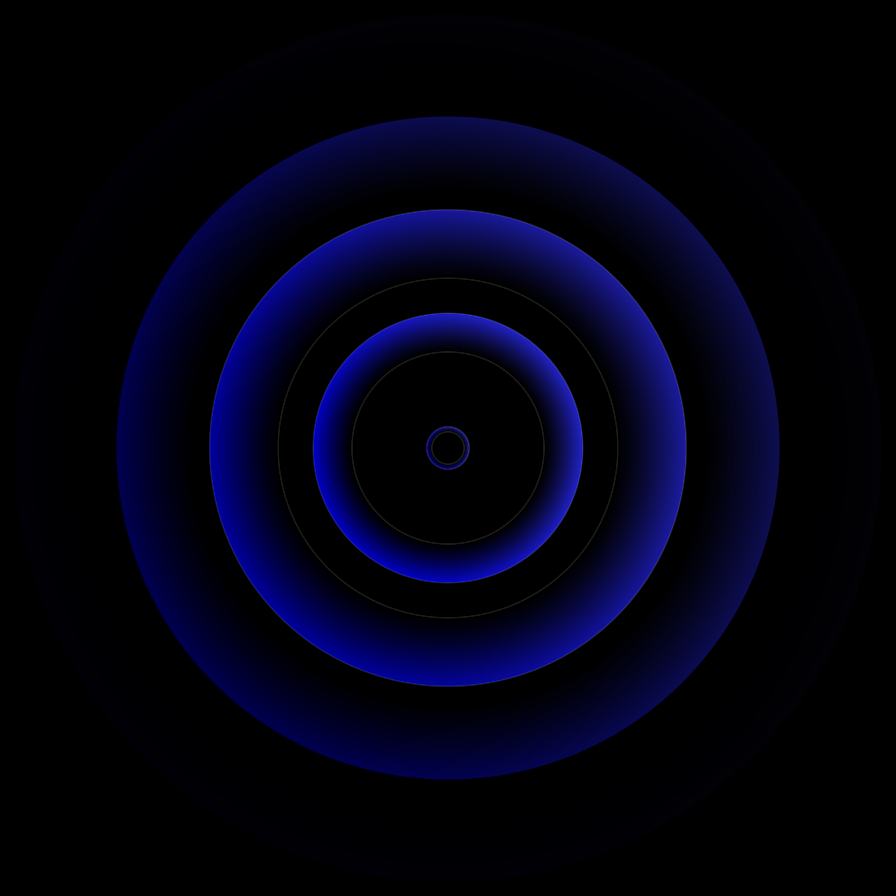
This background is drawn by a WebGL 2 fragment shader. Its source:

```glsl
#version 300 es
precision highp float;
// Concentric blue rings on black, each bright at its rim and fading inward.

uniform vec2 u_resolution;
out vec4 fragColor;

const int RING_COUNT = 5;
// Outer radius, inner radius, rim brightness
const vec3 RINGS[RING_COUNT] = vec3[](
    vec3(0.0238, 0.0180, 0.62),
    vec3(0.1505, 0.1072, 0.78),
    vec3(0.2660, 0.1895, 0.62),
    vec3(0.3700, 0.2850, 0.32),
    vec3(0.4840, 0.4000, 0.025)
);
const vec3 DEEP_BLUE = vec3(0.0, 0.0, 1.0);
const vec3 PALE_BLUE = vec3(0.17, 0.17, 1.0);
const vec3 HAIRLINE_GREY = vec3(0.11, 0.11, 0.09);
const vec3 RIM_GREY = vec3(0.10, 0.10, 0.08);

// Filled disc with a smooth edge
float disc(float dist, float radius, float blur) {
    return 1.0 - smoothstep(radius - blur, radius + blur, dist);
}

// Thin circle outline
float hairline(float dist, float radius, float width) {
    return 1.0 - smoothstep(0.3 * width, width, abs(dist - radius));
}

// Glow that rises from the inner radius and stops sharply at the outer one
float ringGlow(float dist, float inner, float outer, float blur) {
    float rise = clamp((dist - inner) / (outer - inner), 0.0, 1.0);
    return pow(rise, 1.25) * disc(dist, outer, blur);
}

// Paler towards the upper right, purer blue towards the left
vec3 ringTint(vec2 direction) {
    float facing = dot(direction, normalize(vec2(1.0, 0.55)));
    return mix(DEEP_BLUE, PALE_BLUE, smoothstep(-0.9, 0.9, facing));
}

void main() {
    float canvas = min(u_resolution.x, u_resolution.y);
    vec2 p = (gl_FragCoord.xy - 0.5 * u_resolution) / canvas;
    float dist = length(p);
    float blur = max(0.0008, 0.7 / canvas);
    float lineWidth = max(0.0013, 0.8 / canvas);
    vec3 tint = ringTint(p / max(dist, 0.0001));

    vec3 color = vec3(0.0);
    for (int i = 0; i < RING_COUNT; i++) {
        float outer = RINGS[i].x;
        float inner = RINGS[i].y;
        float peak = RINGS[i].z;
        color += tint * peak * ringGlow(dist, inner, outer, blur);

        // Grey outlines, lost on the dim outer rings
        float visible = smoothstep(0.4, 0.6, peak);
        color += HAIRLINE_GREY * visible * hairline(dist, inner, lineWidth);
        color += RIM_GREY * visible * hairline(dist, outer, lineWidth);
    }

    fragColor = vec4(color, 1.0);
}
```
